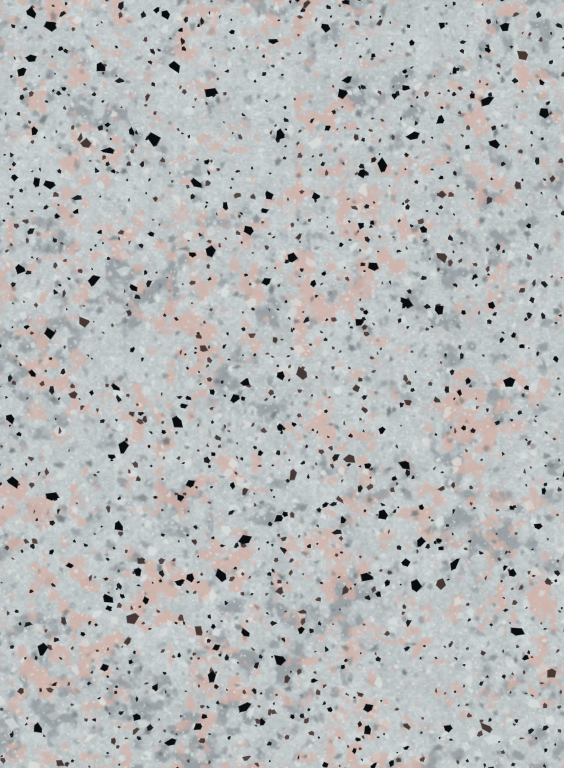
Give the GLSL for this texture, as a Shadertoy shader.

```glsl
// Speckled solid-surface stone: a pale cool grey ground with cloudy grey and
// pink stains from value noise, then scattered angular chips (white, brown,
// black) built as random convex polygons on jittered grids.

float hash(vec2 p) {
    return fract(sin(dot(p, vec2(127.1, 311.7))) * 43758.5453);
}

float noise(vec2 p) {
    vec2 i = floor(p), f = fract(p);
    f = f * f * (3.0 - 2.0 * f);
    return mix(mix(hash(i), hash(i + vec2(1, 0)), f.x),
               mix(hash(i + vec2(0, 1)), hash(i + vec2(1, 1)), f.x), f.y);
}

float fbm(vec2 p) {
    float sum = 0.0, amp = 0.55;
    for (int i = 0; i < 3; i++) {
        sum += amp * noise(p);
        p = mat2(1.6, 1.2, -1.2, 1.6) * p + 17.3;
        amp *= 0.5;
    }
    return sum / 0.9625;
}

// Signed distance to a five-sided chip with uneven sides
float chipDistance(vec2 q, float radius, vec2 id) {
    float turn = 6.2832 * hash(id + 3.7);
    q = mat2(cos(turn), sin(turn), -sin(turn), cos(turn)) * q;
    q.x *= mix(0.6, 1.0, hash(id + 5.1));
    float d = -1.0;
    for (int k = 0; k < 5; k++) {
        float side = hash(id + 7.3 * float(k + 1));
        float a = 1.2566 * (float(k) + 0.6 * side);
        d = max(d, dot(q, vec2(cos(a), sin(a))) - radius * (0.7 + 0.5 * side));
    }
    return d;
}

// Scattered chips: x = coverage, y = random tone of the topmost chip
vec2 chips(vec2 p, float cells, float density, float rMin, float rMax, float soft, float seed) {
    vec2 cell = floor(p * cells);
    vec2 result = vec2(0.0);
    soft = max(soft, 0.6 / iResolution.y);
    for (int y = -1; y <= 1; y++)
    for (int x = -1; x <= 1; x++) {
        vec2 c = cell + vec2(x, y);
        vec2 id = c + seed;
        if (hash(id) > density) continue;
        vec2 center = (c + vec2(hash(id + 11.9), hash(id + 23.4))) / cells;
        float size = hash(id + 31.6);
        float d = chipDistance(p - center, mix(rMin, rMax, size * size), id);
        float cover = smoothstep(soft, -soft, d);
        if (cover > result.x) result = vec2(cover, hash(id + 47.2));
    }
    return result;
}

void mainImage(out vec4 fragColor, in vec2 fragCoord) {
    vec2 p = fragCoord / iResolution.y;

    // Ground with broad clouds and fine grain
    vec3 color = vec3(0.755, 0.782, 0.79);
    color += 0.07 * (fbm(p * 38.0) - 0.5);
    color += 0.06 * (noise(p * 210.0 + 9.0) - 0.5);
    color += 0.05 * (noise(p * 430.0 + 40.0) - 0.5);

    // Grey smudges, gathered in loose groups
    float smudge = 0.75 * fbm(p * 62.0 + 51.0) + 0.25 * noise(p * 17.0 + 5.0);
    color = mix(color, vec3(0.55, 0.58, 0.60), 0.75 * smoothstep(0.55, 0.76, smudge));

    // Pink stains
    float stain = 0.7 * fbm(p * 72.0 + 83.0) + 0.3 * noise(p * 20.0 + 31.0);
    color = mix(color, vec3(0.83, 0.69, 0.65), 0.75 * smoothstep(0.52, 0.70, stain));

    // Translucent white flakes and tiny bright dots
    vec2 flake = chips(p, 48.0, 0.45, 0.0018, 0.0058, 0.0016, 101.0);
    color = mix(color, vec3(0.86, 0.88, 0.87), flake.x * mix(0.3, 0.9, flake.y));
    vec2 dots = chips(p, 110.0, 0.4, 0.0008, 0.0018, 0.0010, 211.0);
    color = mix(color, vec3(0.87, 0.89, 0.89), 0.55 * dots.x);

    // Sunken grey chips, blurred by the resin over them
    vec2 sunken = chips(p, 55.0, 0.28, 0.0014, 0.0040, 0.0024, 307.0);
    color = mix(color, vec3(0.38, 0.41, 0.42), sunken.x * mix(0.25, 0.75, sunken.y));

    // Small brown and black chips
    vec2 small = chips(p, 68.0, 0.34, 0.0010, 0.0031, 0.0009, 401.0);
    vec3 smallTint = mix(vec3(0.08, 0.09, 0.10), vec3(0.31, 0.24, 0.23), step(0.5, small.y));
    color = mix(color, smallTint, 0.95 * small.x);

    // Large chips, mostly black
    vec2 large = chips(p, 38.0, 0.25, 0.0024, 0.0060, 0.0010, 503.0);
    vec3 largeTint = mix(vec3(0.04, 0.05, 0.06), vec3(0.28, 0.22, 0.21), step(0.75, large.y));
    color = mix(color, largeTint, large.x);

    fragColor = vec4(color, 1.0);
}
```
